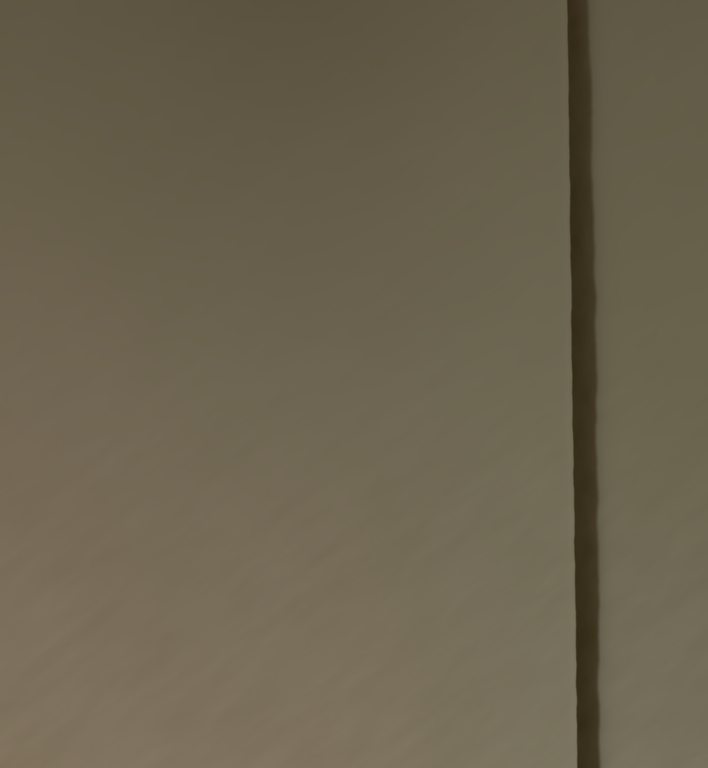
A Shadertoy shader for this texture:

```glsl
// Draws a softly lit taupe panel split by a dark, slightly leaning vertical groove.

float hash(vec2 cell) {
    vec3 q = fract(vec3(cell.xyx) * 0.1031);
    q += dot(q, q.yzx + 33.33);
    return fract((q.x + q.y) * q.z);
}

float valueNoise(vec2 p) {
    vec2 cell = floor(p);
    vec2 f = fract(p);
    f = f * f * (3.0 - 2.0 * f);
    float low = mix(hash(cell), hash(cell + vec2(1, 0)), f.x);
    float high = mix(hash(cell + vec2(0, 1)), hash(cell + vec2(1, 1)), f.x);
    return mix(low, high, f.y);
}

float fractalNoise(vec2 p) {
    float sum = 0.0;
    float weight = 0.5;
    for (int octave = 0; octave < 4; octave++) {
        sum += weight * (valueNoise(p) - 0.5);
        p = p * 2.03 + 17.0;
        weight *= 0.5;
    }
    return sum;
}

// Blend three colours along height: bottom, middle, top
vec3 verticalBlend(vec3 bottom, vec3 middle, vec3 top, float y) {
    vec3 lower = mix(bottom, middle, clamp(y * 2.0, 0.0, 1.0));
    return mix(lower, top, clamp(y * 2.0 - 1.0, 0.0, 1.0));
}

// Wide panel: warm on the left, olive toward the groove
vec3 mainPanel(vec2 uv) {
    vec3 warm = verticalBlend(vec3(0.505, 0.450, 0.370), vec3(0.440, 0.398, 0.322),
                              vec3(0.372, 0.342, 0.262), uv.y);
    vec3 centre = verticalBlend(vec3(0.495, 0.450, 0.372), vec3(0.428, 0.395, 0.318),
                                vec3(0.357, 0.322, 0.246), uv.y);
    vec3 olive = verticalBlend(vec3(0.482, 0.452, 0.372), vec3(0.428, 0.402, 0.320),
                               vec3(0.382, 0.352, 0.272), uv.y);
    vec3 color = mix(warm, centre, smoothstep(0.0, 0.42, uv.x));
    return mix(color, olive, smoothstep(0.42, 0.8, uv.x));
}

// Narrow panel: flatter light, fading into shade beside the groove
vec3 sidePanel(vec2 uv, float gap) {
    vec3 color = verticalBlend(vec3(0.462, 0.438, 0.362), vec3(0.412, 0.390, 0.305),
                               vec3(0.378, 0.350, 0.272), uv.y);
    return color * (1.0 - 0.14 * exp(-max(gap, 0.0) / 0.010));
}

// Faint diagonal fibres, stronger toward the bottom
float fibreGrain(vec2 p, float y) {
    vec2 along = normalize(vec2(0.8, 0.6));
    vec2 q = vec2(dot(p, along), dot(p, vec2(-along.y, along.x)));
    return fractalNoise(q * vec2(18.0, 65.0)) * mix(0.028, 0.006, smoothstep(0.1, 0.7, y));
}

void mainImage(out vec4 fragColor, in vec2 fragCoord) {
    vec2 uv = fragCoord / iResolution.xy;
    vec2 p = fragCoord / iResolution.y;
    float pixel = 1.0 / iResolution.x;

    // Groove borders with a little roughness
    float leftEdge = mix(0.8155, 0.8015, uv.y) + 0.0025 * fractalNoise(vec2(3.0, uv.y * 45.0));
    float rightEdge = 0.8465 - 0.006 * uv.y - 0.010 * uv.y * uv.y * uv.y
                    + 0.0055 * fractalNoise(vec2(9.0, uv.y * 28.0));

    // Panels and surface texture
    float gap = uv.x - rightEdge;
    vec3 color = mix(mainPanel(uv), sidePanel(uv, gap), step(0.825, uv.x));
    color += fibreGrain(p, uv.y);
    color += 0.012 * fractalNoise(p * 5.0) * vec3(1.0, 0.8, 0.9);

    // Thin lit lip on the left border
    float lip = exp(-abs(uv.x - leftEdge + 0.006) / 0.004);
    color += 0.010 * lip * (1.0 - step(leftEdge, uv.x));

    // Groove interior, lighter toward its right wall
    float across = clamp((uv.x - leftEdge) / (rightEdge - leftEdge), 0.0, 1.0);
    vec3 groove = mix(vec3(0.205, 0.172, 0.098), vec3(0.265, 0.228, 0.150), across * across);
    groove += 0.035 * fractalNoise(p * vec2(60.0, 35.0));
    float leftSoft = max(0.0016, pixel);
    float rightSoft = max(0.0035, pixel);
    float inside = smoothstep(-leftSoft, leftSoft, uv.x - leftEdge)
                 * (1.0 - smoothstep(-rightSoft, rightSoft, gap));

    fragColor = vec4(mix(color, groove, inside), 1.0);
}
```
